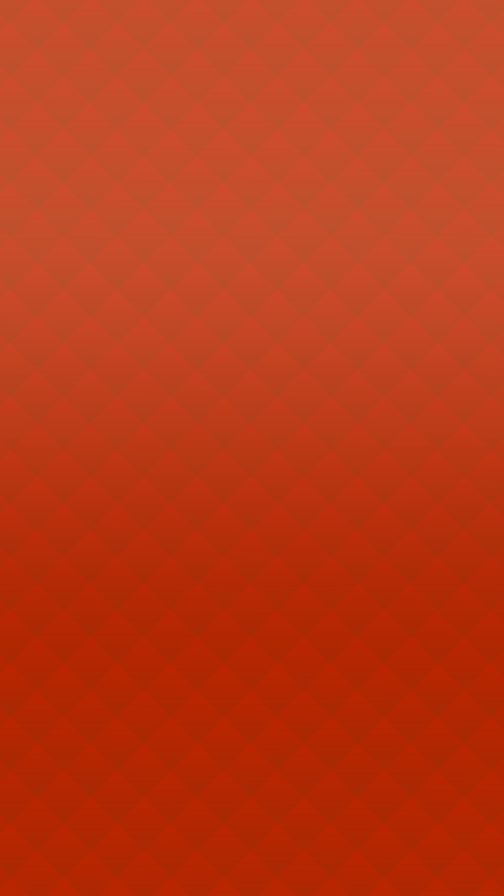
Reproduce this pattern procedurally as a Shadertoy shader.

```glsl
// Faint diamond quilt over a vertical gradient from soft coral to deep red.

const vec3 TOP_COLOR = vec3(0.775, 0.307, 0.177);
const vec3 BOTTOM_COLOR = vec3(0.695, 0.152, 0.006);
const vec2 FADE_RANGE = vec2(0.25, 0.78);       // gradient ends, in canvas heights
const float PERIOD = 0.106;                     // diamond width, in canvas widths
const vec2 ANCHOR = vec2(0.391, 1.044);         // one lattice corner, in canvas widths
const vec3 FACET_TINT = vec3(0.078, -0.021, -0.004); // change from diamond foot to tip
const float CELL_VARIATION = 0.04;              // tint difference between diamonds
const float WAVE_VARIATION = 0.05;              // slow drift across the canvas
const int AA = 3;                               // samples per axis

float hash(vec2 cell) {
    return fract(sin(dot(cell, vec2(127.1, 311.7))) * 43758.5);
}

// Slow layered sines, in about -1..1.
float slowWave(vec2 p) {
    return 0.6 * sin(p.y * 17.0 + 1.5 * sin(p.x * 4.0))
         + 0.4 * sin(p.x * 9.0 - p.y * 6.0);
}

// Signed tint of the diamond facet at p: positive is redder, negative is browner.
float facet(vec2 p) {
    vec2 grid = (p - ANCHOR) / PERIOD;
    vec2 diagonal = vec2(grid.y + grid.x, grid.y - grid.x);
    vec2 cell = floor(diagonal);
    vec2 local = fract(diagonal) - 0.5;
    float rise = 0.5 * (local.x + local.y);
    return rise + CELL_VARIATION * (hash(cell) - 0.5);
}

void mainImage(out vec4 fragColor, in vec2 fragCoord) {
    // Average the facets over the pixel to smooth their edges
    float tint = 0.0;
    for (int j = 0; j < AA; j++) {
        for (int i = 0; i < AA; i++) {
            vec2 offset = (vec2(i, j) + 0.5) / float(AA) - 0.5;
            tint += facet((fragCoord + offset) / iResolution.x);
        }
    }
    tint /= float(AA * AA);
    tint += WAVE_VARIATION * slowWave(fragCoord / iResolution.x);

    // Background gradient
    float fade = smoothstep(FADE_RANGE.x, FADE_RANGE.y, fragCoord.y / iResolution.y);
    vec3 color = mix(BOTTOM_COLOR, TOP_COLOR, fade);

    fragColor = vec4(clamp(color + tint * FACET_TINT, 0.0, 1.0), 1.0);
}
```
